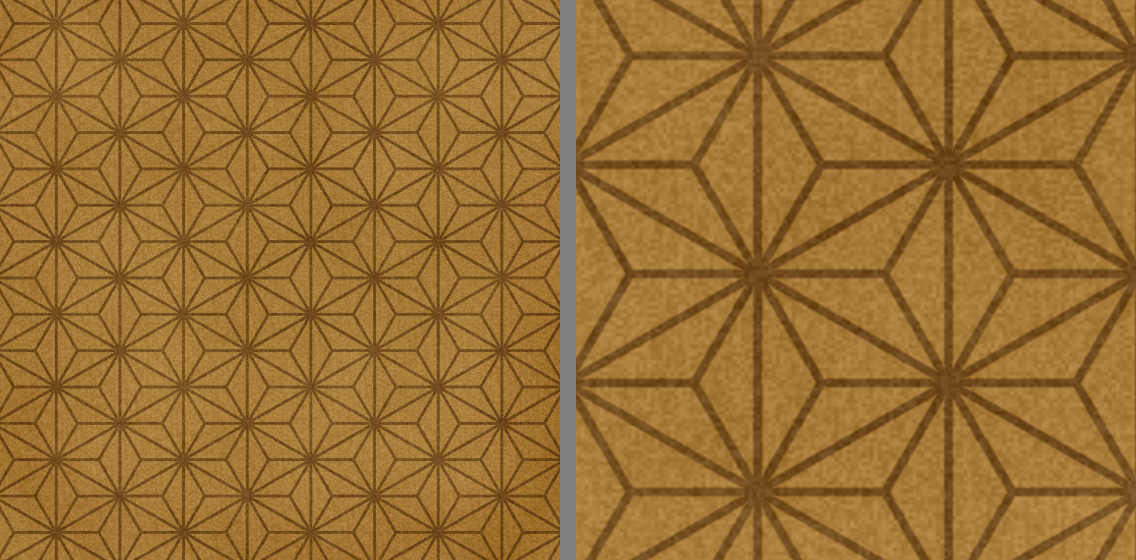
Left, the full canvas; right, a detail of the centre.
This pattern is drawn by a three.js fragment shader. Its source:

```glsl
// Asanoha (hemp leaf) lattice in brown ink on grainy, mottled ochre paper.
varying vec2 vUv;

const vec2 STAR_ORIGIN = vec2(0.1005, 0.0493);   // centre of the lower left star
const vec2 STAR_STEP = vec2(0.11367, 0.12982);   // column and row spacing
const float HALF_SQRT3 = 0.866025;
const float HALF_LINE = 0.0200;                  // in units of the star spacing
const float EDGE_SOFTNESS = 0.0085;

const vec3 PAPER = vec3(0.661, 0.490, 0.227);
const vec3 INK = vec3(0.449, 0.299, 0.115);
const vec3 WARM_STAIN = vec3(0.92, 0.87, 0.70);

float hash(vec2 p) {
  return fract(sin(dot(p, vec2(127.1, 311.7))) * 43758.5453);
}

float valueNoise(vec2 p) {
  vec2 cell = floor(p);
  vec2 f = fract(p);
  f = f * f * (3.0 - 2.0 * f);
  float low = mix(hash(cell), hash(cell + vec2(1.0, 0.0)), f.x);
  float high = mix(hash(cell + vec2(0.0, 1.0)), hash(cell + vec2(1.0, 1.0)), f.x);
  return mix(low, high, f.y);
}

float fbm(vec2 p) {
  float sum = 0.0;
  float amplitude = 0.5;
  for (int i = 0; i < 5; i++) {
    sum += amplitude * valueNoise(p);
    p = p * 2.03 + vec2(17.3, 9.1);
    amplitude *= 0.5;
  }
  return sum;
}

// Offset from the nearest point of a rectangular grid.
vec2 gridOffset(vec2 p, vec2 period) {
  return p - period * floor(p / period + 0.5);
}

// Offset from the nearest star of a triangular lattice with unit spacing.
vec2 starOffset(vec2 p) {
  vec2 period = vec2(2.0 * HALF_SQRT3, 1.0);
  vec2 a = gridOffset(p, period);
  vec2 b = gridOffset(p - 0.5 * period, period);
  return dot(a, a) < dot(b, b) ? a : b;
}

// Distance to six lines through the star, which make its twelve rays.
float rayDistance(vec2 p) {
  float nearest = 1.0;
  for (int i = 0; i < 6; i++) {
    float angle = radians(30.0 * float(i));
    nearest = min(nearest, abs(dot(p, vec2(-sin(angle), cos(angle)))));
  }
  return nearest;
}

float inkCoverage(vec2 uv) {
  vec2 p = (uv - STAR_ORIGIN) / STAR_STEP * vec2(HALF_SQRT3, 1.0);
  float d = rayDistance(starOffset(p));
  return 1.0 - smoothstep(HALF_LINE - EDGE_SOFTNESS, HALF_LINE + EDGE_SOFTNESS, d);
}

// Fine paper grain, centred on zero.
float paperGrain(vec2 uv) {
  float fine = valueNoise(uv * 430.0) - 0.5;
  float coarse = valueNoise(uv * 190.0 + 31.7) - 0.5;
  return 0.105 * fine + 0.04 * coarse;
}

// Warm ageing that gathers in patches along the borders.
float stainAmount(vec2 uv) {
  vec2 fromCentre = abs(uv - 0.5) * 2.0;
  float border = smoothstep(0.55, 1.1, max(fromCentre.x, fromCentre.y));
  float corner = smoothstep(0.9, 1.4, length(fromCentre));
  return (0.7 * border + 0.5 * corner) * smoothstep(0.25, 0.7, fbm(uv * 5.0 + 4.2));
}

void main() {
  float mottle = fbm(vUv * 7.0) - 0.48;
  float inkWear = 0.93 + 0.35 * (fbm(vUv * 13.0 + 8.6) - 0.3);

  // Ink over paper
  vec3 color = mix(PAPER, INK, inkCoverage(vUv) * clamp(inkWear, 0.85, 1.08));

  // Ageing and grain
  color *= mix(vec3(1.0), WARM_STAIN, stainAmount(vUv));
  color += 0.07 * mottle + paperGrain(vUv);

  gl_FragColor = vec4(clamp(color, 0.0, 1.0), 1.0);
}
```
